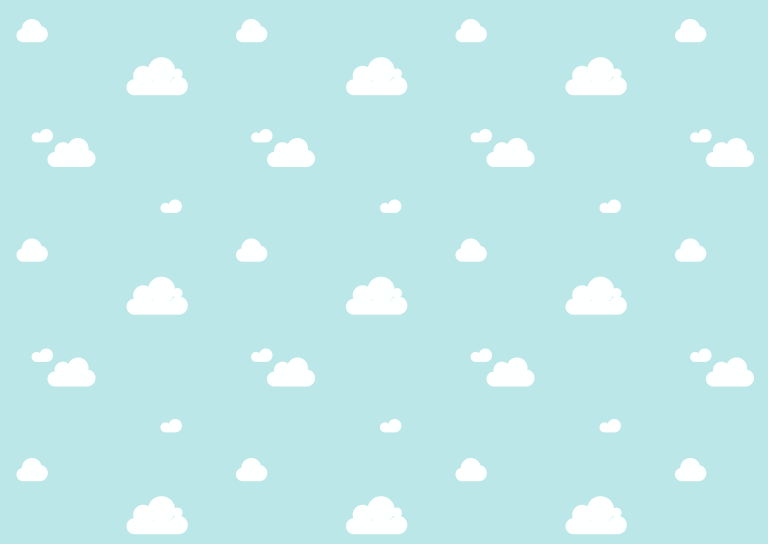
Give the GLSL for this pattern, as a WebGL 2 fragment shader.

```glsl
#version 300 es
precision highp float;

uniform vec2 u_resolution;
out vec4 fragColor;

// A puff is a circle: centre in xy, radius in z.
float puff(vec2 p, vec3 c) {
    return length(p - c.xy) - c.z;
}

float box(vec2 p, vec2 lo, vec2 hi) {
    vec2 d = abs(p - 0.5 * (lo + hi)) - 0.5 * (hi - lo);
    return length(max(d, 0.0)) + min(max(d.x, d.y), 0.0);
}

// Two end puffs joined by a flat-bottomed slab.
float base(vec2 p, vec3 left, vec3 right) {
    float slab = box(p, vec2(left.x, left.y - 0.75 * left.z),
                        vec2(right.x, left.y + left.z));
    return min(slab, min(puff(p, left), puff(p, right)));
}

float tinyCloud(vec2 p) {
    return base(p, vec3(5.0, 8.4, 5.0), vec3(14.7, 6.7, 6.7));
}

float smallCloud(vec2 p) {
    float d = base(p, vec3(6.7, 16.5, 6.7), vec3(23.2, 15.1, 8.1));
    return min(d, puff(p, vec3(15.3, 10.0, 10.0)));
}

float mediumCloud(vec2 p) {
    float d = base(p, vec3(7.5, 21.5, 7.5), vec3(39.5, 20.5, 8.5));
    d = min(d, puff(p, vec3(15.5, 12.7, 8.5)));
    return min(d, puff(p, vec3(30.5, 10.5, 10.5)));
}

float largeCloud(vec2 p) {
    float d = base(p, vec3(8.0, 30.0, 8.0), vec3(52.1, 28.8, 9.2));
    d = min(d, puff(p, vec3(16.7, 18.6, 10.0)));
    d = min(d, puff(p, vec3(35.0, 13.6, 13.6)));
    return min(d, puff(p, vec3(51.0, 16.4, 5.0)));
}

void main() {
    // The canvas is 768 units wide, with y running down from the top edge.
    float pixel = 768.0 / u_resolution.x;
    vec2 p = vec2(gl_FragCoord.x, u_resolution.y - gl_FragCoord.y) * pixel;

    // Square tile, three and a half across.
    vec2 tile = mod(p, 219.5);

    // Each cloud is placed by its upper left corner.
    float d = smallCloud(tile - vec2(16.5, 19.0));
    d = min(d, largeCloud(tile - vec2(126.5, 57.2)));
    d = min(d, mediumCloud(tile - vec2(47.5, 138.0)));
    d = min(d, tinyCloud(tile - vec2(31.6, 129.0)));
    d = min(d, tinyCloud(tile - vec2(160.5, 199.5)));

    vec3 sky = vec3(0.738, 0.904, 0.910);
    vec3 white = vec3(0.995, 1.0, 1.0);
    float cover = clamp(0.5 - d / pixel, 0.0, 1.0);
    fragColor = vec4(mix(sky, white, cover), 1.0);
}
```
